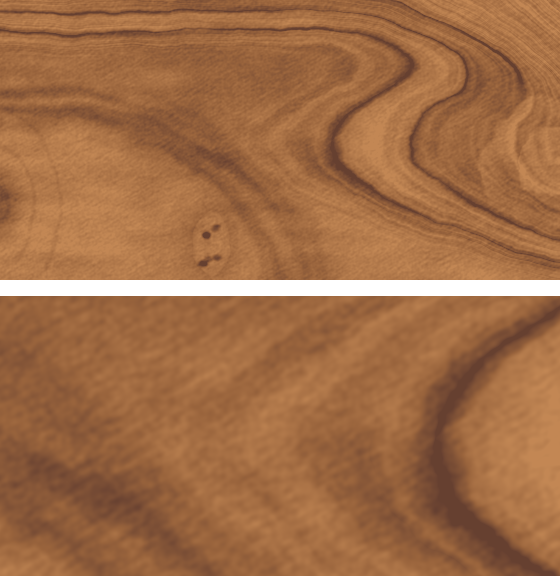
Top: the whole. Bottom: its middle third, enlarged.
Give the GLSL for this texture, as a WebGL 1 fragment shader.

```glsl
precision highp float;
// Olive wood board: S-shaped dark growth rings, a soft arch, a small knot and fine fibres.
uniform vec2 u_resolution;

vec2 hash2(vec2 p) {
  p = vec2(dot(p, vec2(127.1, 311.7)), dot(p, vec2(269.5, 183.3)));
  return fract(sin(p) * 43758.55) * 2.0 - 1.0;
}

float gradientNoise(vec2 p) {
  vec2 i = floor(p), f = fract(p);
  vec2 u = f * f * f * (f * (f * 6.0 - 15.0) + 10.0);
  vec2 e = vec2(0.0, 1.0);
  return mix(mix(dot(hash2(i), f), dot(hash2(i + e.yx), f - e.yx), u.x),
             mix(dot(hash2(i + e.xy), f - e.xy), dot(hash2(i + e.yy), f - e.yy), u.x), u.y);
}

float fbm(vec2 p) {
  float sum = 0.0, amp = 1.0;
  for (int i = 0; i < 4; i++) {
    sum += amp * gradientNoise(p);
    p = p * 2.03 + 17.3;
    amp *= 0.5;
  }
  return sum;
}

// Dark ring that fades at a different rate on each side
float seam(float d, float inner, float outer) {
  return exp(-max(-d, 0.0) / inner - max(d, 0.0) / outer);
}

float smoothMax(float a, float b, float k) {
  float m = max(k - abs(a - b), 0.0);
  return max(a, b) + m * m / (4.0 * k);
}

// Growth field: flat layers along the top joined to a bent flank on the right
float growth(vec2 p) {
  float bend = max(p.x - 1.1, 0.0);
  float layers = 4.0 * (p.y - 0.89 + 0.5 * bend * bend);
  float dy = p.y - 0.5;
  float flank = p.x - 1.19 - (dy > 0.0 ? 6.0 : 4.4) * dy * dy;
  return smoothMax(layers, flank, 0.7);
}

void main() {
  vec2 uv = gl_FragCoord.xy / u_resolution.y;
  vec2 p = uv + 0.026 * vec2(fbm(uv * 3.0), fbm(uv * 3.0 + 40.0));
  float h = growth(p) + 0.035 * fbm(p * vec2(7.0, 9.0) + 5.0);
  float along = p.x - p.y;
  float wear = 0.95 + 0.6 * gradientNoise(p * 3.5 + 9.0);
  float tone = 0.83 + 0.13 * fbm(uv * vec2(2.0, 3.5) + 3.0);

  // Main rings and the faint streaks that follow them
  float ringZone = smoothstep(-0.5, -0.1, h);
  tone -= wear * (0.26 * seam(h, 0.10, 0.03) + 0.24 * seam(h, 0.022, 0.022));
  tone -= 0.15 * seam(h + 0.09, 0.04, 0.015) * smoothstep(0.65, 0.45, p.y);
  tone -= wear * (0.18 * seam(h - 0.28, 0.025, 0.10) + 0.26 * seam(h - 0.28, 0.022, 0.022));
  float upper = smoothstep(0.62, 0.74, p.y);
  tone -= upper * (0.24 * seam(h - 0.60, 0.14, 0.04) + 0.2 * seam(h - 0.60, 0.025, 0.03));
  tone += 0.24 * ringZone * gradientNoise(vec2(h * 20.0, along * 1.6));
  tone += 0.14 * ringZone * gradientNoise(vec2(h * 46.0, along * 2.5 + 7.0));

  // Tongue of darker wood inside the first ring, with level streaks
  float tongue = smoothstep(-0.19, -0.22, h) * smoothstep(-1.0, -0.25, h);
  tone -= 0.13 * tongue * smoothstep(0.45, 0.7, p.y);
  tone += 0.15 * (1.0 - ringZone) * gradientNoise(p * vec2(2.5, 15.0) + 70.0);

  // Soft arch over the pale lower left
  vec2 fromArch = (p - vec2(0.15, -0.05)) * vec2(1.2, 1.55);
  float arch = length(fromArch) + 0.05 * fbm(p * 4.0 + 20.0);
  float archZone = smoothstep(0.85, 1.02, arch) * smoothstep(1.3, 1.06, arch);
  float turn = atan(fromArch.x, fromArch.y);
  tone += 0.03 * smoothstep(1.0, 0.8, arch);
  tone -= archZone * (0.18 + 0.3 * gradientNoise(vec2(arch * 18.0, turn * 2.0)));

  // Swirls at the right edge
  float swirl = length((p - vec2(2.0, 0.42)) * vec2(1.0, 1.3)) + 0.07 * fbm(p * 5.0 + 30.0);
  float swirlZone = smoothstep(0.32, 0.42, h) * smoothstep(0.78, 0.62, p.y);
  float saw = fract(swirl * 7.0);
  tone -= 0.17 * swirlZone * wear * smoothstep(0.0, 0.1, saw) * (1.0 - saw);

  // Dark eye at the left edge with thin rings around it
  float eye = length((p - vec2(-0.02, 0.27)) * vec2(1.0, 0.65)) + 0.015 * fbm(p * 8.0);
  float thin = abs(fract(eye * 11.0) - 0.5);
  tone -= 0.30 * smoothstep(0.12, 0.02, eye);
  tone -= 0.07 * smoothstep(0.14, 0.0, thin) * smoothstep(0.36, 0.2, eye);

  // Knot: pale oval, shaded rim, two clusters of pits
  vec2 k = p - vec2(0.755, 0.13);
  float knot = length(k * vec2(1.0, 0.62)) + 0.008 * fbm(p * 18.0);
  tone -= 0.16 * seam(knot - 0.068, 0.008, 0.04);
  tone = mix(tone, 0.80 + 0.14 * fbm(p * 30.0), 0.8 * smoothstep(0.068, 0.05, knot));
  for (int i = 0; i < 7; i++) {
    float n = float(i);
    float side = mod(n, 2.0) * 2.0 - 1.0;
    vec2 pit = vec2(0.0, 0.05 * side) + vec2(0.034, 0.026) * hash2(vec2(n, 4.0));
    float d = length((k - pit) * vec2(1.0, 1.25));
    tone -= 0.3 * smoothstep(0.022, 0.006, d);
  }

  // Contrast, then mottling, slanted fibres and fine pores
  tone = 0.67 + 1.9 * (tone - 0.745);
  vec2 fibre = vec2(dot(uv, vec2(0.87, 0.5)), dot(uv, vec2(-0.5, 0.87)));
  tone += 0.13 * fbm(uv * vec2(9.0, 14.0) + 80.0);
  tone += 0.15 * gradientNoise(fibre * vec2(16.0, 85.0));
  tone += 0.19 * gradientNoise(fibre * vec2(50.0, 110.0) + 60.0);
  tone += 0.16 * gradientNoise(uv * 100.0);

  tone = clamp(tone, 0.0, 1.06);
  vec3 darkWood = vec3(0.40, 0.25, 0.19);
  vec3 midWood = vec3(0.60, 0.39, 0.235);
  vec3 paleWood = vec3(0.745, 0.515, 0.32);
  vec3 wood = mix(darkWood, midWood, min(tone / 0.53, 1.0));
  wood = mix(wood, paleWood, max(tone - 0.53, 0.0) / 0.47);
  gl_FragColor = vec4(wood, 1.0);
}
```
